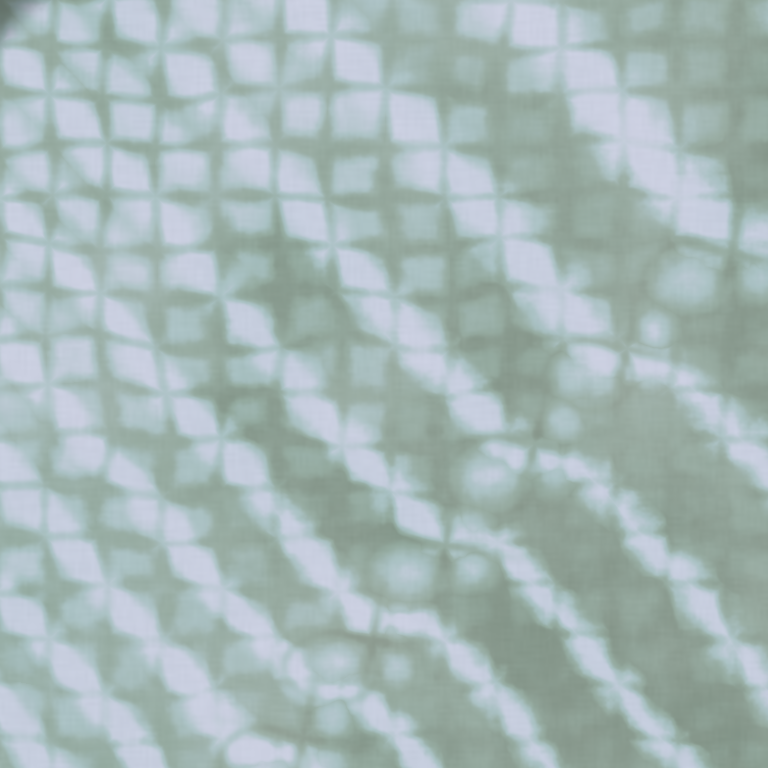
Give the GLSL for this pattern, as a three.js fragment shader.

```glsl
// Folded and bound dye on pale cloth: soft diagonal resist bands over a
// loose grid of blurred cells. A curved band phase sets the spacing, noise
// feathers the dye, and a loop ties a row of knots along the fold seam.
varying vec2 vUv;

float hash(vec2 p) {
  return fract(sin(dot(p, vec2(127.1, 311.7))) * 43758.5453);
}

float noise(vec2 p) {
  vec2 i = floor(p), f = fract(p);
  f = f * f * (3.0 - 2.0 * f);
  return mix(mix(hash(i), hash(i + vec2(1.0, 0.0)), f.x),
             mix(hash(i + vec2(0.0, 1.0)), hash(i + 1.0), f.x), f.y);
}

float fbm(vec2 p) {
  float sum = 0.0, gain = 0.5;
  for (int i = 0; i < 4; i++) {
    sum += gain * noise(p);
    p = p * 2.03 + 17.3;
    gain *= 0.5;
  }
  return sum / 0.9375;
}

// Soft light around a point, stretched by the given radii
float glow(vec2 p, vec2 radius) {
  p /= radius;
  return exp(-dot(p, p));
}

// Distance to the nearest whole phase
float phaseDistance(float phase) {
  return abs(fract(phase + 0.5) - 0.5);
}

vec3 dyeRamp(float t) {
  vec3 c = mix(vec3(0.535, 0.595, 0.55), vec3(0.59, 0.67, 0.63), smoothstep(0.0, 0.25, t));
  c = mix(c, vec3(0.67, 0.76, 0.77), smoothstep(0.2, 0.62, t));
  return mix(c, vec3(0.785, 0.81, 0.875), smoothstep(0.55, 1.0, t));
}

void main() {
  // Measured from the top left, y downward
  vec2 p = vec2(vUv.x, 1.0 - vUv.y);
  vec2 warp = vec2(noise(p * 9.0), noise(p * 9.0 + 40.0)) - 0.5;
  float feather = fbm(p * 34.0) - 0.5;
  float cloud = fbm(p * 6.0 + 8.0);
  float gridded = 1.0 - smoothstep(0.35, 1.15, p.x + p.y * 0.8);
  float seam = smoothstep(1.3, 1.42, p.y + 1.07 * p.x);

  // Pleat grid: cells of uneven strength divided by dark creases
  vec2 g = (p + warp * 0.026) * vec2(13.5, 15.5) + vec2(0.15, 0.1);
  vec2 cell = floor(g), f = abs(fract(g) - 0.5);
  float r = hash(cell + 3.0);
  float crease = smoothstep(0.3, 0.5, max(f.x, f.y));
  vec2 size = 0.36 + 0.12 * vec2(r, hash(cell + 9.0)) + 0.16 * feather;
  float spot = (1.0 - smoothstep(size.x - 0.26, size.x + 0.04, f.x))
             * (1.0 - smoothstep(size.y - 0.26, size.y + 0.04, f.y));
  spot *= (0.2 + 0.65 * r) * mix(0.32, 1.0, gridded) * (1.0 - 0.6 * seam);

  // Diagonal bands, closer together toward the lower left
  float c = p.y - 1.15 * p.x + 0.08 * seam + warp.x * 0.026;
  float phase = 4.78 + c * (4.54 + 1.23 * c);
  float rough = feather * 0.2 + crease * 0.06 + seam * 0.05
              - 0.05 * smoothstep(0.1, 0.7, c);
  float band = 1.0 - smoothstep(0.05, 0.31, phaseDistance(phase) + rough);
  float halfBand = 1.0 - smoothstep(0.04, 0.27, phaseDistance(phase + 0.5) + rough);
  halfBand *= 1.0 - smoothstep(0.36, 0.66, p.x + p.y);
  band = max(band, halfBand * 0.85);
  band *= 1.0 - crease * (0.12 + 0.42 * gridded);

  // Layers of undyed cloth
  float ground = 0.06 + 0.34 * (cloud - 0.35) + 0.12 * gridded
               + 0.2 * smoothstep(0.1, 0.9, c);
  float light = 1.0 - (1.0 - band) * (1.0 - spot) * (1.0 - clamp(ground, 0.0, 1.0));

  // Knots on the seam: a bright lobe, small petals and a thin dark cross
  for (int i = 0; i < 6; i++) {
    float k = float(i);
    vec2 lobe = vec2(0.898 - 0.139 * k + 0.0055 * k * k, 0.368 + 0.126 * k);
    vec2 d = p - lobe + warp * 0.015;
    float bloom = 0.85 * glow(d, vec2(0.049, 0.037));
    vec2 e = d - vec2(0.052, -0.038);
    bloom = max(bloom, 0.8 * glow(e - vec2(0.035, -0.025), vec2(0.028)));
    bloom = max(bloom, 0.8 * glow(e - vec2(0.033, 0.032), vec2(0.03)));
    light = max(light, bloom * (0.9 + 0.4 * feather));
    vec2 line = exp(-pow(abs(e + e.yx * vec2(0.2, -0.2)) / 0.009, vec2(2.0)));
    light *= 1.0 - 0.62 * max(line.x, line.y) * glow(e, vec2(0.075));
    float ring = abs(length(d / vec2(1.25, 1.0)) - 0.047);
    light *= 1.0 - 0.3 * exp(-ring * ring * 30000.0);
  }

  // Uneven dye, fine weave and a shaded fold in the top left corner
  light += feather * 0.14;
  vec3 color = dyeRamp(clamp(light, 0.0, 1.0));
  color += (cloud - 0.5) * vec3(0.05, 0.02, 0.03);
  color += 0.012 * (noise(p * vec2(240.0, 50.0)) + noise(p * vec2(50.0, 240.0)) - 1.0);
  color *= 1.0 - 0.3 * (1.0 - smoothstep(0.02, 0.08, p.x + p.y + feather * 0.03));
  gl_FragColor = vec4(color, 1.0);
}
```
